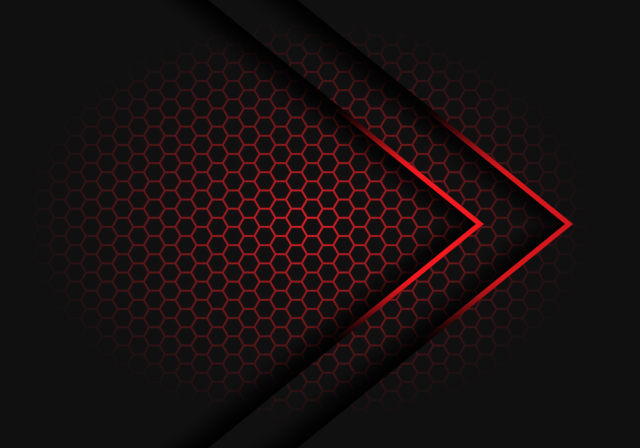
Write a Shadertoy shader that draws this background.

```glsl
// A glowing red honeycomb on near-black, crossed by two nested chevrons.
// The hexes fade out in an ellipse; each chevron edge casts a shadow inward
// and carries a bright stroke that dims away from its tip.

#define HEX_HEIGHT 0.0407
#define HEX_ORIGIN vec2(-0.0173, 0.0342)
#define LINE_HALF 0.0022
#define GLOW_CENTER vec2(-0.025, 0.008)
#define GLOW_RADIUS vec2(0.645, 0.46)
#define INNER_TIP 0.366
#define OUTER_TIP 0.565
#define EDGE_RUN 1.2305
#define STROKE_WIDTH 0.0115
#define SHADOW_WIDTH 0.078
#define DOT_PITCH 0.0056

const vec3 BASE = vec3(0.063, 0.062, 0.064);
const vec3 HEX_RED = vec3(0.83, 0.13, 0.155);
const vec3 STROKE_RED = vec3(0.94, 0.10, 0.125);

// Distance to the nearest border of a flat-topped hexagon grid.
float hexBorder(vec2 p) {
    vec2 period = vec2(1.7320508, 1.0);
    vec2 q = (p - HEX_ORIGIN) / HEX_HEIGHT;
    vec2 a = mod(q + 0.5 * period, period) - 0.5 * period;
    vec2 b = mod(q, period) - 0.5 * period;
    vec2 cell = abs(dot(a, a) < dot(b, b) ? a : b);
    return HEX_HEIGHT * (0.5 - max(cell.y, dot(cell, vec2(0.8660254, 0.5))));
}

// Signed distance to a right-pointing chevron edge, positive inside.
float chevron(vec2 p, float tip) {
    return (tip - p.x - EDGE_RUN * abs(p.y)) / length(vec2(1.0, EDGE_RUN));
}

vec3 honeycomb(vec2 p, float aa) {
    float r = length((p - GLOW_CENTER) / GLOW_RADIUS);
    float glow = pow(max(1.0 - r, 0.0), 1.2);
    float border = hexBorder(p);
    float line = 1.0 - smoothstep(LINE_HALF - aa, LINE_HALF + aa, border);
    float halo = exp(-border / 0.0035);

    // Faint staggered dots inside the cells.
    vec2 grid = p * 6.2831853 / DOT_PITCH;
    float dots = cos(grid.x) * cos(grid.y);
    vec3 col = BASE + vec3(0.012, 0.004, 0.004) * dots * glow;
    col += vec3(0.12, 0.008, 0.012) * halo * glow;
    return mix(col, HEX_RED, line * glow);
}

// Shades the inside of one chevron and draws its stroke.
vec3 addChevron(vec3 col, vec2 p, float tip, float power, float aa) {
    float d = chevron(p, tip);
    float inside = smoothstep(-aa, aa, d);
    float shadow = 1.0 - smoothstep(0.0, SHADOW_WIDTH, d);
    col *= 1.0 - 0.93 * inside * shadow;

    float stroke = inside * (1.0 - smoothstep(STROKE_WIDTH - aa, STROKE_WIDTH + aa, d));
    float fade = 1.0 - smoothstep(0.11, 0.275, abs(p.y));
    return mix(col, STROKE_RED, stroke * fade * power);
}

void mainImage(out vec4 fragColor, in vec2 fragCoord) {
    vec2 p = (fragCoord - 0.5 * iResolution.xy) / iResolution.y;
    float aa = 0.75 / iResolution.y;

    vec3 col = honeycomb(p, aa);
    col = addChevron(col, p, OUTER_TIP, 0.88, aa);
    col = addChevron(col, p, INNER_TIP, 1.0, aa);
    fragColor = vec4(col, 1.0);
}
```
